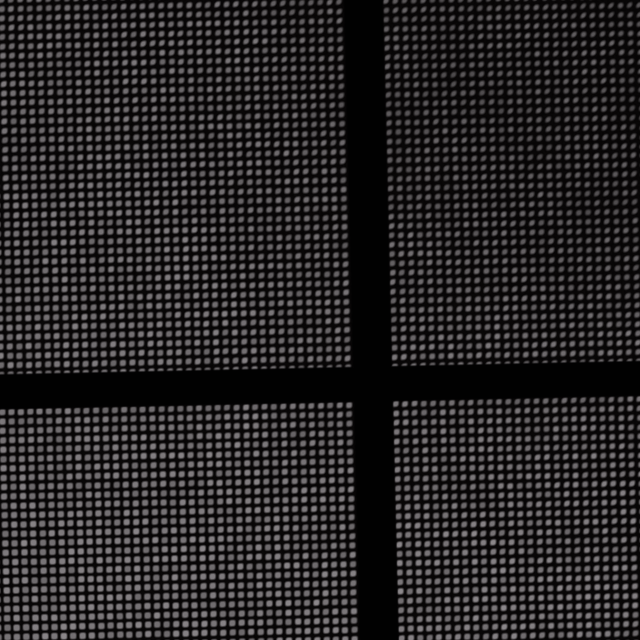
Write a WebGL 2 fragment shader that draws this texture.

```glsl
#version 300 es
precision highp float;

uniform vec2 u_resolution;
out vec4 outColor;

// Mesh layout, in canvas units
const vec2  ANCHOR = vec2(0.5452, 0.3672);    // centre of the hole at cell (0, 0)
const vec2  SKEW = vec2(0.0245, -0.0210);     // lean of the columns and rows
const float PITCH = 0.01465;                  // distance between holes
const vec2  BAR_CENTRE = vec2(0.0379, 0.0322);
const vec2  BAR_HALF = vec2(0.0305, 0.0273);
const float BAR_BLUR = 0.0022;

// Hole shape, in cells
const float HOLE_OUTER = 0.47;
const float HOLE_INNER = 0.14;
const float SQUARENESS = 3.2;
const float JITTER = 0.05;
const float DIAGONAL_SMEAR = 0.30;

// Tones
const vec3  BAR_COLOUR = vec3(0.004, 0.003, 0.004);
const vec3  MESH_COLOUR = vec3(0.030, 0.023, 0.024);
const vec3  LIGHT_COLOUR = vec3(0.455, 0.440, 0.450);
const vec2  SHADE_CENTRE = vec2(0.86, 0.82);
const float SHADE_DEPTH = 0.24;
const float GRAIN = 0.014;

float hash(vec2 p) {
    vec3 q = fract(vec3(p.xyx) * 0.1031);
    q += dot(q, q.yzx + 33.33);
    return fract((q.x + q.y) * q.z);
}

float valueNoise(vec2 p) {
    vec2 cell = floor(p);
    vec2 f = fract(p);
    f = f * f * (3.0 - 2.0 * f);
    float low = mix(hash(cell), hash(cell + vec2(1, 0)), f.x);
    float high = mix(hash(cell + vec2(0, 1)), hash(cell + vec2(1, 1)), f.x);
    return mix(low, high, f.y);
}

// Blurred superellipse; blur runs from 0 (crisp) to 1 (smeared)
float holeLight(vec2 grid, float blur, float pixel) {
    vec2 cell = floor(grid + 0.5);
    vec2 offset = grid - cell;
    vec2 wobble = vec2(hash(cell + 71.0), hash(cell + 193.0)) - 0.5;
    offset -= JITTER * wobble;

    // Stretch along the rising diagonal
    float smear = DIAGONAL_SMEAR * blur * (0.5 + hash(cell + 311.0));
    vec2 diagonal = vec2(offset.x + offset.y, offset.y - offset.x) * 0.70711;
    diagonal *= vec2(1.0 - 0.4 * smear, 1.0 + smear);
    offset = vec2(diagonal.x - diagonal.y, diagonal.x + diagonal.y) * 0.70711;

    float power = mix(SQUARENESS, 2.0, blur);
    vec2 a = pow(abs(offset) + 1e-4, vec2(power));
    float radius = pow(a.x + a.y, 1.0 / power);
    float inner = mix(HOLE_INNER + 0.07, HOLE_INNER - 0.06, blur);
    float outer = HOLE_OUTER + 0.15 * pixel;
    float strength = 0.88 + 0.24 * hash(cell + 457.0);
    return strength * (1.0 - smoothstep(inner, outer, radius));
}

void main() {
    vec2 uv = gl_FragCoord.xy / u_resolution;
    vec2 local = uv - ANCHOR;
    vec2 mesh = local + SKEW * local.yx;
    float pixel = 1.0 / min(u_resolution.x, u_resolution.y);

    // Perforated sheet, softer towards the upper right
    float blur = clamp(0.15 + 0.45 * uv.x + 0.50 * (uv.y - 0.3), 0.0, 1.0);
    float light = holeLight(mesh / PITCH, blur, pixel / PITCH);

    // Uneven light behind the sheet
    float shade = SHADE_DEPTH * exp(-7.0 * dot(uv - SHADE_CENTRE, uv - SHADE_CENTRE));
    float mottle = valueNoise(uv * 13.0) - 0.5;
    float level = 1.06 - 0.12 * uv.y - shade + mottle * mix(0.06, 0.20, blur);
    vec3 colour = MESH_COLOUR + (LIGHT_COLOUR - MESH_COLOUR) * light * level;
    colour += GRAIN * (valueNoise(uv * 380.0) - 0.5);

    // Crossed dark bars
    vec2 barDistance = abs(mesh - BAR_CENTRE) - BAR_HALF;
    float soft = max(BAR_BLUR, pixel);
    float open = smoothstep(-soft, soft, min(barDistance.x, barDistance.y));
    colour = mix(BAR_COLOUR, colour, open);

    outColor = vec4(max(colour, 0.0), 1.0);
}
```
